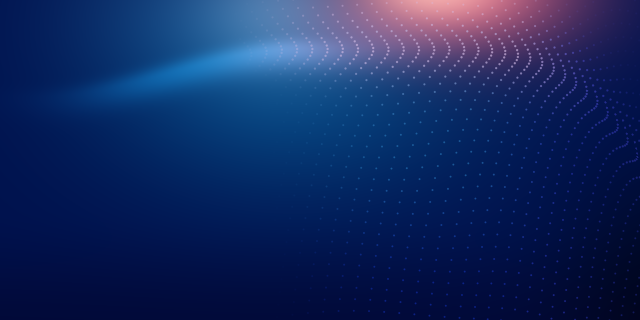
Give the GLSL for this background, as a Shadertoy shader.

```glsl
// Navy backdrop with a glowing blue ridge, a rose light and a curved sheet of dots.

// Soft elliptical falloff, 1 at the centre.
float glow(vec2 p, vec2 centre, vec2 radius) {
    vec2 q = (p - centre) / radius;
    return exp(-dot(q, q));
}

// Height of the luminous ridge: rises from the left, then falls away at the right.
float ridgeHeight(float x) {
    float fall = max(x - 1.4, 0.0);
    return 0.69 + 0.155 * smoothstep(0.1, 0.95, x) - 1.6 * fall * fall * fall;
}

// Maps the canvas to dot cells; rows crowd together and columns bulge at the ridge.
vec2 sheet(vec2 p) {
    float s = p.y - ridgeHeight(p.x);
    float squeeze = max(p.x - 1.4, 0.0);
    float column = p.x + 0.5 * squeeze * squeeze + 0.045 * log(1.0 + s * s / 0.0025);
    float row = s + 0.012 * sin(p.x * 8.0 + s * 5.0);
    return vec2(21.0 * column, 27.0 * row + 4.1 * atan(s / 0.06));
}

// Distance on the canvas to the nearest dot, using the local slope of the sheet.
float dotDistance(vec2 p) {
    const float h = 0.001;
    vec2 cell = sheet(p);
    mat2 slope = mat2(sheet(p + vec2(h, 0.0)) - cell,
                      sheet(p + vec2(0.0, h)) - cell) / h;
    return length(inverse(slope) * (fract(cell) - 0.5));
}

vec3 background(vec2 p) {
    vec3 color = mix(vec3(0.004, 0.035, 0.22), vec3(0.0, 0.065, 0.30),
                     smoothstep(-0.05, 0.35, p.y));

    // Wide blue haze below and above the ridge
    color += vec3(0.02, 0.20, 0.20) * glow(p, vec2(0.92, 0.72), vec2(0.60, 0.35));
    color += vec3(0.06, 0.13, 0.13) * glow(p, vec2(0.65, 1.00), vec2(0.45, 0.25));
    color += vec3(0.24, 0.22, 0.18) * glow(p, vec2(0.90, 0.98), vec2(0.27, 0.20));

    // Bright ridge, sharper on its upper side
    float s = p.y - ridgeHeight(p.x);
    float band = exp(-pow(s / (s > 0.0 ? 0.035 : 0.06), 2.0));
    color += vec3(0.02, 0.16, 0.20) * band * exp(-pow((p.x - 0.56) / 0.32, 2.0));
    color += vec3(0.19, 0.14, 0.16) * band * exp(-pow((p.x - 0.95) / 0.22, 2.0));

    // Violet shade, rose light and its pale core
    color = mix(color, vec3(0.36, 0.19, 0.38),
                0.85 * glow(p, vec2(1.57, 1.02), vec2(0.36, 0.23)));
    color = mix(color, vec3(0.60, 0.50, 0.72),
                0.50 * glow(p, vec2(1.18, 0.90), vec2(0.26, 0.11)));
    color = mix(color, vec3(0.88, 0.42, 0.52),
                0.97 * glow(p, vec2(1.41, 1.04), vec2(0.32, 0.17)));
    color = mix(color, vec3(0.98, 0.75, 0.72),
                0.80 * glow(p, vec2(1.36, 1.03), vec2(0.19, 0.09)));

    // Darker right-hand corner
    return color * (1.0 - 0.5 * glow(p, vec2(2.08, 0.1), vec2(0.32, 0.4)));
}

void mainImage(out vec4 fragColor, in vec2 fragCoord) {
    float pixel = 1.0 / iResolution.y;
    vec2 p = fragCoord / iResolution.xy * vec2(2.0, 1.0);
    vec3 color = background(p);

    // Dots shift from blue at the bottom through cyan to pale lilac on the ridge
    float s = p.y - ridgeHeight(p.x);
    float nearRidge = exp(-pow(s / 0.13, 2.0));
    vec3 dotColor = mix(vec3(0.08, 0.20, 0.75), vec3(0.18, 0.52, 0.78),
                        smoothstep(0.1, 0.5, p.y));
    dotColor = mix(dotColor, vec3(0.20, 0.24, 0.80), smoothstep(1.45, 1.8, p.x));
    vec3 crest = mix(vec3(0.84, 0.74, 0.90), vec3(0.28, 0.28, 0.85),
                     smoothstep(1.6, 1.9, p.x));
    dotColor = mix(dotColor, crest, max(nearRidge, smoothstep(0.75, 0.95, p.y)));

    // Round dots that fade out to the left and beyond the upper right
    float radius = mix(0.0028, 0.0034, nearRidge);
    float coverage = 1.0 - smoothstep(radius - 0.7 * pixel, radius + 0.7 * pixel,
                                      dotDistance(p));
    float fade = smoothstep(0.82, 1.25, p.x + 0.12 * smoothstep(0.7, 0.85, p.y));
    fade *= 1.0 - 0.8 * smoothstep(0.05, 0.25, s);
    fade *= 1.0 - 0.4 * smoothstep(1.7, 2.0, p.x);
    color = mix(color, dotColor, coverage * fade * mix(0.55, 0.65, nearRidge));

    fragColor = vec4(clamp(color, 0.0, 1.0), 1.0);
}
```
